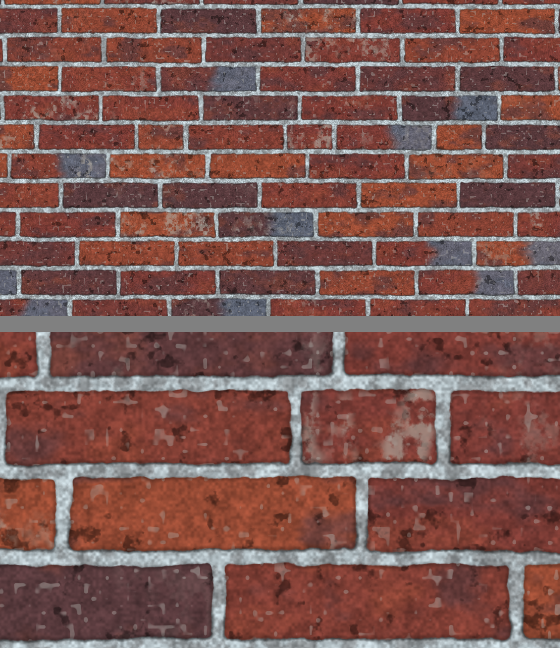
Top: the whole. Bottom: its middle third, enlarged.
Write a WebGL 2 fragment shader that draws this texture.

```glsl
#version 300 es
precision highp float;
// Weathered red brick wall in running bond, with one course of alternating headers.
uniform vec2 u_resolution;
out vec4 fragColor;

float hash(vec2 p) {
    vec3 q = fract(p.xyx * vec3(0.1031, 0.1030, 0.0973));
    q += dot(q, q.yzx + 33.33);
    return fract((q.x + q.y) * q.z);
}

float noise(vec2 p) {
    vec2 i = floor(p), f = fract(p);
    f = f * f * (3.0 - 2.0 * f);
    return mix(mix(hash(i), hash(i + vec2(1, 0)), f.x),
               mix(hash(i + vec2(0, 1)), hash(i + vec2(1, 1)), f.x), f.y);
}

float fbm(vec2 p) {
    float sum = 0.0, amp = 0.533;
    for (int i = 0; i < 4; i++) {
        sum += amp * noise(p);
        p = p * 2.03 + 17.1;
        amp *= 0.5;
    }
    return sum;
}

float roundBox(vec2 p, vec2 halfSize, float radius) {
    vec2 q = abs(p) - halfSize + radius;
    return length(max(q, 0.0)) + min(max(q.x, q.y), 0.0) - radius;
}

// Horizontal start of each course, in brick lengths, from the top down
const float courseShift[12] = float[](0.03, 0.60, 0.05, 0.60, 0.02, 0.0,
                                      0.09, 0.61, 0.18, 0.77, 0.19, 0.70);

// Finds the brick at p: xy = position from its centre, z = its length, w = its index
vec4 findBrick(vec2 p, float course, float courseY) {
    const float brickLength = 0.3145;
    float len = brickLength, x, index;
    if (course == 5.0) {
        float u = (p.x - 0.116) / (1.5 * brickLength);
        float along = fract(u) * 1.5;
        float header = step(1.0, along);
        len *= 1.0 - 0.5 * header;
        x = (along - header) * brickLength;
        index = floor(u) * 2.0 + header;
    } else {
        float u = p.x / brickLength - courseShift[int(clamp(course, 0.0, 11.0))];
        x = fract(u) * brickLength;
        index = floor(u);
    }
    return vec4(x - 0.5 * len, courseY, len, index);
}

void main() {
    vec2 p = gl_FragCoord.xy / u_resolution.y;
    float pixel = 1.0 / u_resolution.y;

    // Courses, counted from the top, with slightly wavy joints
    const float courseHeight = 0.092;
    vec2 wavy = p + 0.004 * (vec2(noise(p * 16.0), noise(p * 16.0 + 40.0)) - 0.5);
    float v = (1.0 - wavy.y - 0.0197) / courseHeight + 1.0;
    float course = floor(v);
    vec4 brick = findBrick(wavy, course, (0.5 - fract(v)) * courseHeight);
    vec2 id = vec2(brick.w + 11.0, course + 5.0);

    // Brick outline with uneven size and chipped edges
    vec2 jitter = vec2(hash(id + 3.7), hash(id + 8.2)) - 0.5;
    vec2 halfSize = 0.5 * vec2(brick.z, courseHeight) - vec2(0.0072, 0.0076);
    float d = roundBox(brick.xy - jitter * vec2(0.003, 0.002), halfSize, 0.005);
    d += 0.006 * (fbm(p * 65.0) - 0.5);
    float face = 1.0 - smoothstep(-pixel, pixel, d);

    // Shared grain
    float fine = noise(p * 310.0) - 0.5;
    float coarse = fbm(p * 95.0) - 0.5;
    float blotch = fbm(p * vec2(13.0, 24.0) + id * 7.3);

    // Fired clay: plum through red to orange, with smoky blotches
    float tone = hash(id * 1.7 + 2.3);
    vec3 plum = vec3(0.34, 0.225, 0.235);
    vec3 red = vec3(0.475, 0.230, 0.205);
    vec3 orange = vec3(0.590, 0.295, 0.205);
    vec3 clay = mix(plum, red, smoothstep(0.05, 0.45, tone));
    clay = mix(clay, orange, smoothstep(0.5, 0.95, tone));
    clay = mix(clay, plum, 0.65 * smoothstep(0.52, 0.75, blotch));
    clay = mix(clay, orange, 0.35 * smoothstep(0.48, 0.25, blotch));

    // Blue-grey overburnt ends on a few bricks
    float burnt = step(0.92, hash(id + 21.4));
    float burntEnd = smoothstep(-0.01, 0.04, brick.x + 0.06 * (blotch - 0.5));
    clay = mix(clay, vec3(0.36, 0.42, 0.49), 0.8 * burnt * burntEnd);
    clay *= 1.0 + 0.24 * fine + 0.40 * coarse;

    // Pits, pale lime flecks and broader lime stains
    clay *= 1.0 - 0.4 * smoothstep(0.66, 0.78, fbm(p * 55.0 + 9.0));
    float stained = smoothstep(0.45, 0.95, hash(id + 14.6));
    float stain = smoothstep(0.50, 0.72, fbm(p * vec2(22.0, 13.0) + id * 3.1));
    stain *= smoothstep(0.40, 0.65, fbm(p * 80.0 + 31.0));
    float fleck = smoothstep(0.78, 0.92, noise(p * 135.0 + 5.0));
    clay = mix(clay, vec3(0.68, 0.65, 0.61), 0.65 * stained * stain);
    clay = mix(clay, vec3(0.69, 0.68, 0.66), 0.55 * fleck * (0.4 + 0.6 * blotch));
    clay *= 1.0 - 0.22 * smoothstep(-0.005, 0.0, d);

    // Sandy mortar, shaded under the brick above
    vec3 mortar = mix(vec3(0.55, 0.57, 0.58), vec3(0.72, 0.77, 0.79),
                      smoothstep(0.30, 0.65, fbm(p * 75.0 + 12.0)));
    mortar *= 1.0 + 0.32 * fine + 0.25 * coarse;
    float underside = smoothstep(0.0, -0.02, brick.y) * (1.0 - smoothstep(0.0, 0.004, d));
    mortar *= 1.0 - 0.40 * underside - 0.12 * (1.0 - smoothstep(0.0, 0.003, d));

    fragColor = vec4(clamp(mix(mortar, clay, face), 0.0, 1.0), 1.0);
}
```
